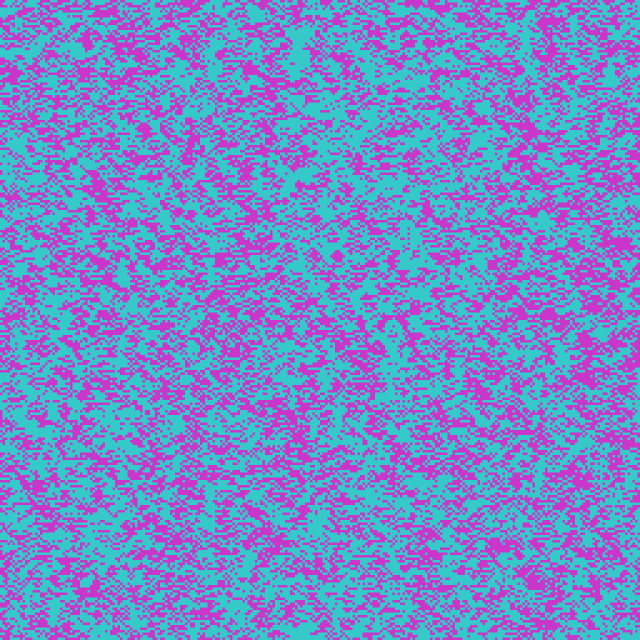
This texture is drawn by a WebGL 2 fragment shader. Its source:

```glsl
#version 300 es
precision highp float;
// Two-colour grain of square cells: short level runs, diagonal steps and small clumps.

#define CELLS 256.0
#define LEVEL_PULL 0.30
#define UPRIGHT_PULL -0.20
#define DIAGONAL_PULL 0.10
#define CLUMP_SIZE vec2(4.5, 3.5)
#define CLUMP_WEIGHT 0.8
#define THRESHOLD 0.065
#define TEAL vec3(0.21, 0.79, 0.79)
#define MAGENTA vec3(0.79, 0.21, 0.79)

uniform vec2 u_resolution;
out vec4 fragColor;

float hash(vec2 p) {
    return fract(sin(dot(p, vec2(12.9898, 78.233))) * 43758.5453);
}

// Smooth noise between lattice points
float valueNoise(vec2 p) {
    vec2 corner = floor(p);
    vec2 t = fract(p);
    t = t * t * (3.0 - 2.0 * t);
    float low = mix(hash(corner), hash(corner + vec2(1.0, 0.0)), t.x);
    float high = mix(hash(corner + vec2(0.0, 1.0)), hash(corner + 1.0), t.x);
    return mix(low, high, t.y);
}

// How strongly a neighbour at this offset sways a cell
float pull(vec2 offset) {
    if (offset.x == 0.0 && offset.y == 0.0) return 1.0;
    if (offset.y == 0.0) return LEVEL_PULL;
    if (offset.x == 0.0) return UPRIGHT_PULL;
    return DIAGONAL_PULL;
}

// 1 for a magenta cell, 0 for a teal one
float cellState(vec2 cell) {
    float sum = CLUMP_WEIGHT * (valueNoise(cell / CLUMP_SIZE + 371.3) - 0.5);
    for (int y = -1; y <= 1; y++) {
        for (int x = -1; x <= 1; x++) {
            vec2 offset = vec2(x, y);
            sum += pull(offset) * (hash(cell + offset + 17.0) - 0.5);
        }
    }
    return step(THRESHOLD, sum);
}

void main() {
    float side = min(u_resolution.x, u_resolution.y);
    vec2 p = gl_FragCoord.xy / side * CELLS - 0.5;
    float pixel = CELLS / side;

    // Blend the four nearest cells over one pixel at their borders
    vec2 cell = floor(p);
    vec2 t = clamp((fract(p) - 0.5) / pixel + 0.5, 0.0, 1.0);
    float low = mix(cellState(cell), cellState(cell + vec2(1.0, 0.0)), t.x);
    float high = mix(cellState(cell + vec2(0.0, 1.0)), cellState(cell + 1.0), t.x);

    fragColor = vec4(mix(TEAL, MAGENTA, mix(low, high, t.y)), 1.0);
}
```
